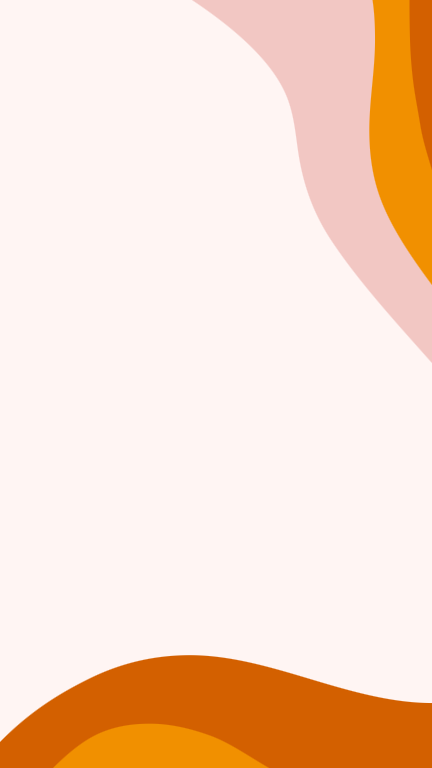
This background is drawn by a Shadertoy shader. Its source:

```glsl
const vec3 CREAM = vec3(1.0, 0.961, 0.953);
const vec3 PINK  = vec3(0.949, 0.780, 0.765);
const vec3 AMBER = vec3(0.945, 0.565, 0.0);
const vec3 RUST  = vec3(0.827, 0.376, 0.0);

// Knots of each flowing edge: position along it, offset, slope
const int KNOTS = 5;

const vec3 PINK_SIDE[KNOTS] = vec3[KNOTS](
    vec3(0.5273, 1.0, -1.58), vec3(0.6875, 0.7662, -1.173),
    vec3(0.7917, 0.6933, -0.32), vec3(0.8698, 0.6667, -0.64),
    vec3(1.0, 0.4444, -2.667));

const vec3 AMBER_SIDE[KNOTS] = vec3[KNOTS](
    vec3(0.6289, 1.0, -1.32), vec3(0.7396, 0.8819, -0.676),
    vec3(0.8307, 0.8549, 0.0), vec3(0.9479, 0.8681, 0.0),
    vec3(1.0, 0.8623, -0.267));

const vec3 RUST_SIDE[KNOTS] = vec3[KNOTS](
    vec3(0.7786, 1.0, -0.533), vec3(0.8372, 0.9729, -0.284),
    vec3(0.8958, 0.956, -0.213), vec3(0.9479, 0.9491, -0.053),
    vec3(1.0, 0.9479, 0.0));

const vec3 RUST_HILL[KNOTS] = vec3[KNOTS](
    vec3(0.0, 0.0339, 0.574), vec3(0.2083, 0.1168, 0.2756),
    vec3(0.4398, 0.1469, 0.0), vec3(0.7176, 0.1159, -0.169),
    vec3(1.0, 0.0846, 0.0));

const vec3 AMBER_HILL[KNOTS] = vec3[KNOTS](
    vec3(0.1227, 0.0, 0.5625), vec3(0.2315, 0.0456, 0.242),
    vec3(0.3472, 0.0577, 0.0), vec3(0.4861, 0.0423, -0.2025),
    vec3(0.625, -0.0007, -0.32));

// Cubic Hermite chain, continued as straight lines past both ends
float flowingEdge(vec3 knots[KNOTS], float s) {
    vec3 a = knots[0], b = knots[1];
    for (int i = 1; i < KNOTS - 1; i++) {
        if (s > knots[i].x) {
            a = knots[i];
            b = knots[i + 1];
        }
    }
    float span = b.x - a.x;
    float t = clamp((s - a.x) / span, 0.0, 1.0);
    float u = 1.0 - t;
    float curve = mix(a.y, b.y, t * t * (3.0 - 2.0 * t))
                + span * t * u * (a.z * u - b.z * t);
    return curve + a.z * min(s - a.x, 0.0) + b.z * max(s - b.x, 0.0);
}

// Antialiased coverage of the region where d is positive
float coverage(float d) {
    return clamp(d / max(fwidth(d), 1e-6) + 0.5, 0.0, 1.0);
}

void mainImage(out vec4 fragColor, in vec2 fragCoord) {
    vec2 uv = fragCoord / iResolution.xy;
    vec3 color = CREAM;

    // Bands down the upper right side
    color = mix(color, PINK,  coverage(uv.x - flowingEdge(PINK_SIDE, uv.y)));
    color = mix(color, AMBER, coverage(uv.x - flowingEdge(AMBER_SIDE, uv.y)));
    color = mix(color, RUST,  coverage(uv.x - flowingEdge(RUST_SIDE, uv.y)));

    // Hills along the bottom
    color = mix(color, RUST,  coverage(flowingEdge(RUST_HILL, uv.x) - uv.y));
    color = mix(color, AMBER, coverage(flowingEdge(AMBER_HILL, uv.x) - uv.y));

    fragColor = vec4(color, 1.0);
}
```
